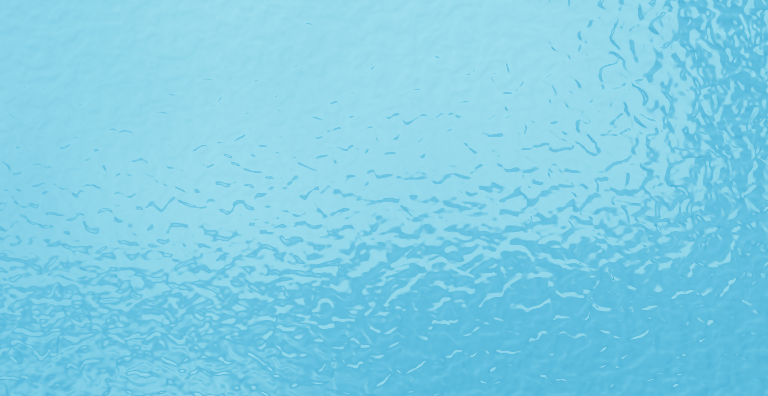
This texture is drawn by a Shadertoy shader. Its source:

```glsl
// Pale blue light seen through hammered glass. A bumpy height field bends
// the view of a soft backdrop, bright at the upper left and deep blue along
// the bottom and right, so flecks gather and turn along its border.

#define BUMP_SCALE 25.0    // bumps per canvas height
#define REFRACTION 0.23    // how far a slope shifts the backdrop
#define BORDER_SOFT 0.075  // half width of the bright-to-deep border
#define HALO_SOFT 0.42     // half width of the faint halo around it
#define CREASE 0.16        // smaller gives narrower bump edges
#define FINE_DETAIL 0.22   // strength of the small bumps
#define RELIEF 0.024       // direct shading of the slopes
#define PALE vec3(0.602, 0.860, 0.926)
#define DEEP vec3(0.360, 0.738, 0.866)

// Integer hash giving a gradient vector in -1..1
vec2 hashGradient(ivec2 cell) {
    uvec2 v = uvec2(cell) * 1664525u + 1013904223u;
    v.x += v.y * 1664525u;
    v.y += v.x * 1664525u;
    v ^= v >> 16u;
    v.x += v.y * 1664525u;
    v.y += v.x * 1664525u;
    v ^= v >> 16u;
    return vec2(v & 0xffffu) / 32767.5 - 1.0;
}

float gradientNoise(vec2 p) {
    ivec2 i = ivec2(floor(p));
    vec2 f = fract(p);
    vec2 u = f * f * f * (f * (f * 6.0 - 15.0) + 10.0);
    float a = dot(hashGradient(i), f);
    float b = dot(hashGradient(i + ivec2(1, 0)), f - vec2(1, 0));
    float c = dot(hashGradient(i + ivec2(0, 1)), f - vec2(0, 1));
    float d = dot(hashGradient(i + ivec2(1, 1)), f - vec2(1, 1));
    return mix(mix(a, b, u.x), mix(c, d, u.x), u.y);
}

// Flat-topped bumps with steep curved edges, plus finer ripples
float glassHeight(vec2 q) {
    float n = gradientNoise(q) + 0.3 * gradientNoise(q * 1.9 + 37.0);
    float plateau = 0.26 * n / sqrt(n * n + CREASE * CREASE);
    return plateau + FINE_DETAIL * gradientNoise(q * 2.2 + 11.0);
}

vec2 glassSlope(vec2 q) {
    const float STEP = 0.05;
    float dx = glassHeight(q + vec2(STEP, 0)) - glassHeight(q - vec2(STEP, 0));
    float dy = glassHeight(q + vec2(0, STEP)) - glassHeight(q - vec2(0, STEP));
    return vec2(dx, dy) / (2.0 * STEP);
}

float smoothMin(float a, float b, float k) {
    float h = max(k - abs(a - b), 0.0) / k;
    return min(a, b) - 0.25 * h * h * k;
}

// Brightness of the backdrop: 1 in the lit pane, 0 far beyond its border
float backdrop(vec2 p) {
    float sill = 0.28 + 0.12 * smoothstep(0.5, 1.3, p.x);
    float jamb = 1.79 - 0.06 * p.y;
    float inside = smoothMin(p.y - sill, jamb - p.x, 0.16);
    float border = smoothstep(-BORDER_SOFT, BORDER_SOFT, inside);
    float halo = smoothstep(-HALO_SOFT, HALO_SOFT, inside);
    float lit = 0.74 * border + 0.26 * halo;
    // Weak glow low on the left
    float glow = 0.75 * smoothstep(0.5, 0.0, length((p - vec2(0.3, -0.05)) * vec2(0.6, 1.6)));
    // Second strip of light past the right edge
    float strip = 0.8 * smoothstep(1.93, 2.08, p.x) * smoothstep(0.25, 0.7, p.y);
    return max(lit, max(glow, strip));
}

void mainImage(out vec4 fragColor, in vec2 fragCoord) {
    vec2 p = fragCoord / iResolution.y;

    // Bend the lattice so the bumps look hand made
    vec2 q = p * BUMP_SCALE * vec2(0.95, 1.08) + 60.0;
    q += 0.5 * vec2(gradientNoise(q * 0.6), gradientNoise(q * 0.6 + 19.0));
    vec2 slope = glassSlope(q);

    float light = backdrop(p + REFRACTION * slope);

    // Broad uneven tone: dimmer toward the left edge, faint clouds
    float dim = 0.25 * smoothstep(0.65, 0.0, p.x);
    dim += 0.14 * gradientNoise(p * 3.0 + 5.0);
    vec3 color = mix(DEEP, PALE, clamp(light * (1.0 - dim), 0.0, 1.0));

    // Soft relief, strongest where the glass is dark, and hairline wrinkles
    float relief = clamp(dot(slope, vec2(0.5, -0.85)), -1.5, 1.5);
    relief += 0.8 * gradientNoise(q * 3.1 + 53.0);
    color += RELIEF * relief * mix(1.5, 0.6, light) * vec3(1.0, 0.6, 0.35);

    fragColor = vec4(clamp(color, 0.0, 1.0), 1.0);
}
```
